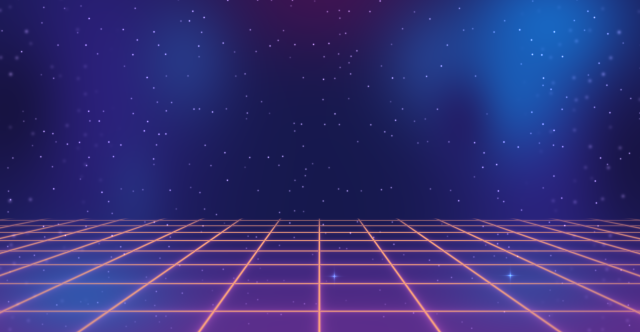
Write a WebGL 1 fragment shader that draws this background.

```glsl
precision highp float;

uniform vec2 u_resolution;

// Sky colours
const vec3 NAVY = vec3(0.085, 0.095, 0.300);
const vec3 INDIGO = vec3(0.180, 0.130, 0.510);
const vec3 SHADOW = vec3(0.085, 0.070, 0.245);
const vec3 PLUM = vec3(0.250, 0.075, 0.320);
const vec3 HAZE_BLUE = vec3(0.160, 0.270, 0.590);
const vec3 BRIGHT_BLUE = vec3(0.090, 0.410, 0.770);

// Floor colours
const vec3 FLOOR_VIOLET = vec3(0.240, 0.150, 0.490);
const vec3 FLOOR_PURPLE = vec3(0.370, 0.180, 0.550);
const vec3 FLOOR_BLUE = vec3(0.180, 0.360, 0.700);
const vec3 LINE_CORE = vec3(0.980, 0.640, 0.480);
const vec3 LINE_GLOW = vec3(0.800, 0.300, 0.420);

// Grid geometry, in units of the canvas height
const float VANISH_Y = 0.505;
const float HORIZON_Y = 0.342;
const float CENTRE_X = 0.499;
const float COLUMN_STEP = 0.718;
const float ROW_STEP = 0.524;
const float ROW_START = 2.260;
const float LINE_WIDTH = 0.0036;
const float GLOW_WIDTH = 0.013;

// Stars
const float STAR_CELL = 0.034;
const float STAR_CHANCE = 0.26;
const float STAR_RADIUS = 0.0026;
const vec3 STAR_COLOR = vec3(0.780, 0.650, 0.850);
const vec3 SPARK_COLOR = vec3(0.400, 0.720, 1.000);

float hash(vec2 p) {
  return fract(sin(dot(p, vec2(127.1, 311.7))) * 43758.5453);
}

float blob(vec2 p, vec2 centre, vec2 radius) {
  vec2 q = (p - centre) / radius;
  return exp(-dot(q, q));
}

vec3 skyColor(vec2 uv) {
  vec3 c = NAVY;
  // Side veils
  c = mix(c, INDIGO, 0.90 * blob(uv, vec2(0.15, 0.72), vec2(0.17, 0.60)));
  c = mix(c, INDIGO, 0.95 * blob(uv, vec2(0.86, 0.55), vec2(0.16, 0.60)));
  c = mix(c, PLUM, 0.95 * blob(uv, vec2(0.51, 1.04), vec2(0.19, 0.21)));
  // Blue clouds
  c = mix(c, HAZE_BLUE, 0.65 * blob(uv, vec2(0.29, 0.82), vec2(0.075, 0.18)));
  c = mix(c, HAZE_BLUE, 0.35 * blob(uv, vec2(0.21, 0.42), vec2(0.05, 0.16)));
  c = mix(c, HAZE_BLUE, 0.75 * blob(uv, vec2(0.68, 0.81), vec2(0.085, 0.18)));
  c = mix(c, BRIGHT_BLUE, 0.70 * blob(uv, vec2(0.81, 0.73), vec2(0.09, 0.21)));
  c = mix(c, BRIGHT_BLUE, 0.95 * blob(uv, vec2(0.86, 0.92), vec2(0.12, 0.20)));
  // Dark hollows
  c = mix(c, SHADOW, 0.90 * blob(uv, vec2(0.01, 0.67), vec2(0.09, 0.24)));
  c = mix(c, SHADOW, 0.80 * blob(uv, vec2(1.00, 0.52), vec2(0.09, 0.27)));
  return mix(c, INDIGO * 0.75, 0.75 * blob(uv, vec2(0.72, 0.63), vec2(0.05, 0.15)));
}

vec3 floorColor(vec2 uv, vec3 sky) {
  vec3 c = mix(sky, FLOOR_VIOLET, smoothstep(HORIZON_Y, 0.18, uv.y));
  c = mix(c, FLOOR_PURPLE, 0.90 * smoothstep(0.24, 0.0, uv.y));
  c = mix(c, FLOOR_BLUE, 0.85 * blob(uv, vec2(0.13, 0.11), vec2(0.14, 0.15)));
  return mix(c, FLOOR_BLUE, 0.50 * blob(uv, vec2(0.82, 0.14), vec2(0.12, 0.13)));
}

// Distance to the nearest whole number
float toLine(float t) {
  return abs(fract(t + 0.5) - 0.5);
}

vec3 addGrid(vec3 c, vec2 p) {
  float drop = max(VANISH_Y - p.y, 0.05);
  float slope = p.x / drop;
  float column = toLine(slope / COLUMN_STEP) * COLUMN_STEP * drop / sqrt(1.0 + slope * slope);
  float row = toLine((1.0 / drop - ROW_START) / ROW_STEP) * ROW_STEP * drop * drop;
  float depth = clamp(drop / VANISH_Y, 0.0, 1.0);
  vec2 d = vec2(column, row * 1.35);
  vec2 core = exp(-pow(d / (LINE_WIDTH * mix(0.45, 1.1, depth)), vec2(2.0)));
  vec2 glow = exp(-d / (GLOW_WIDTH * depth));
  float fade = smoothstep(HORIZON_Y + 0.004, HORIZON_Y - 0.055, p.y);
  float strength = mix(0.45, 1.0, fade) * mix(1.0, 0.65, smoothstep(0.2, 0.95, abs(p.x)));
  strength *= smoothstep(HORIZON_Y + 0.003, HORIZON_Y - 0.006, p.y);
  c += LINE_GLOW * (glow.x + 0.6 * glow.y) * 0.32 * strength;
  return mix(c, LINE_CORE, max(core.x, core.y * 0.8) * strength);
}

// One jittered star in some of the cells
float stars(vec2 p, float cell, float radius, float chance) {
  vec2 id = floor(p / cell);
  vec2 jitter = 0.2 + 0.6 * vec2(hash(id + 3.1), hash(id + 17.7));
  float d = length(p - (id + jitter) * cell) / radius;
  return step(hash(id), chance) * mix(0.25, 1.0, hash(id + 41.3)) * exp(-d * d);
}

float sparkle(vec2 p) {
  vec2 a = abs(p);
  return exp(-(a.x + a.y) / 0.006) + 0.6 * exp(-min(a.x, a.y) / 0.0015 - max(a.x, a.y) / 0.009);
}

void main() {
  vec2 uv = gl_FragCoord.xy / u_resolution;
  float aspect = u_resolution.x / u_resolution.y;
  vec2 p = vec2((uv.x - CENTRE_X) * aspect, uv.y);
  vec3 c = skyColor(uv);
  c = floorColor(uv, c);
  c = addGrid(c, p);

  // Fine stars everywhere, softer and larger ones at the sides
  float side = smoothstep(0.55, 0.95, abs(p.x));
  float density = mix(0.35, 1.0, smoothstep(0.15, 0.40, uv.y));
  c += STAR_COLOR * 0.75 * density * stars(p + 7.0, STAR_CELL, STAR_RADIUS, STAR_CHANCE);
  c += STAR_COLOR * 0.30 * side * density * stars(p + 19.0, STAR_CELL * 1.5, STAR_RADIUS * 2.4, 0.4);
  c += SPARK_COLOR * 0.6 * (sparkle(p - vec2(0.045, 0.168)) + sparkle(p - vec2(0.575, 0.170)));
  gl_FragColor = vec4(clamp(c, 0.0, 1.0), 1.0);
}
```
